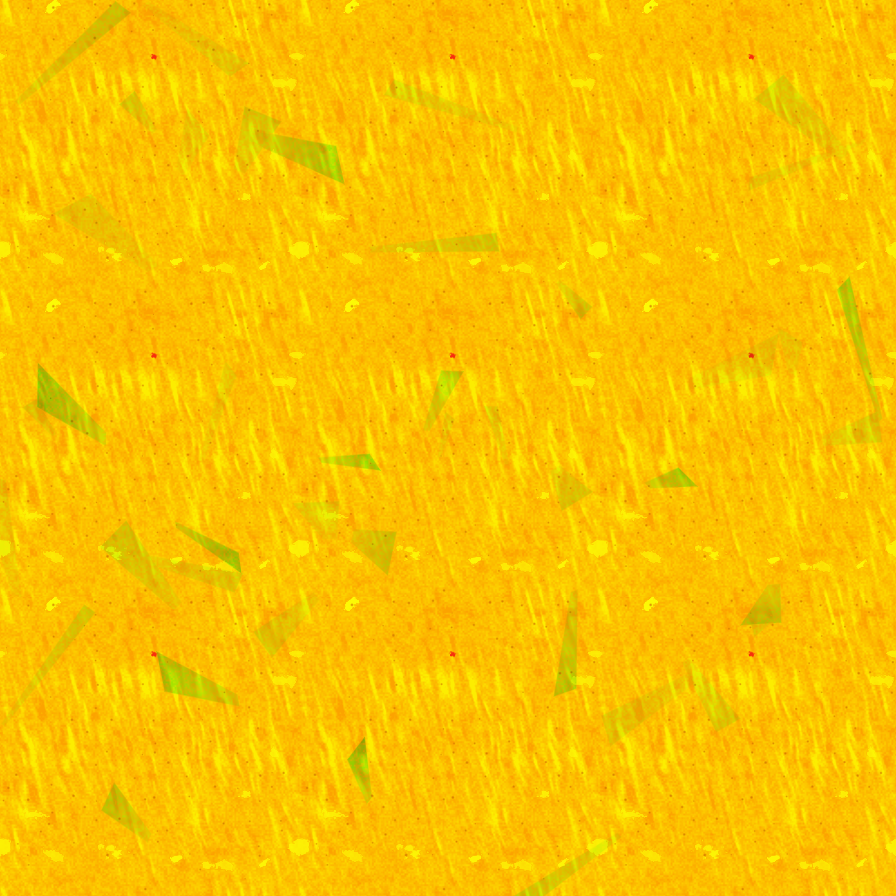
This texture is drawn by a WebGL 2 fragment shader. Its source:

```glsl
#version 300 es
precision highp float;
// Golden fibrous surface tiled three by three, with green translucent shards scattered over it.

uniform vec2 u_resolution;
out vec4 fragColor;

const float REPEATS = 3.0;
const int SHARDS = 42;
const int FLAKES = 14;
const vec3 ORANGE = vec3(0.99, 0.64, 0.0);
const vec3 YELLOW = vec3(0.99, 0.93, 0.0);
const vec3 LEMON = vec3(0.99, 0.98, 0.02);
const vec3 RUST = vec3(0.80, 0.42, 0.0);
const vec3 RED = vec3(0.97, 0.18, 0.05);
const vec3 GREEN_TINT = vec3(0.60, 0.95, 1.0);

vec2 hash2(vec2 p) {
  vec3 q = fract(p.xyx * vec3(0.1031, 0.1030, 0.0973));
  q += dot(q, q.yzx + 33.33);
  return fract((q.xx + q.yz) * q.zy);
}

// Lattice value that wraps at the tile border, even when rows are sheared
float lattice(vec2 cell, vec2 cells, float shear, float seed) {
  cell -= floor(cell.y / cells.y) * vec2(shear, cells.y);
  cell.x = mod(cell.x, cells.x);
  return hash2(cell + seed * 17.0).x;
}

float tileNoise(vec2 p, vec2 cells, float shear, float seed) {
  vec2 q = p * cells + vec2(shear * p.y, 0.0);
  vec2 c = floor(q);
  vec2 f = fract(q);
  f = f * f * (3.0 - 2.0 * f);
  float low = mix(lattice(c, cells, shear, seed),
                  lattice(c + vec2(1, 0), cells, shear, seed), f.x);
  float high = mix(lattice(c + vec2(0, 1), cells, shear, seed),
                   lattice(c + vec2(1, 1), cells, shear, seed), f.x);
  return mix(low, high, f.y);
}

float cover(float dist, float soft) {
  return 1.0 - smoothstep(-soft, soft, dist);
}

vec2 wrapDelta(vec2 a, vec2 b) {
  return fract(a - b + 0.5) - 0.5;
}

// Ragged bright flakes, most of them gathered in one band
float flakes(vec2 p, float ragged, float soft) {
  float mask = 0.0;
  for (int i = 0; i < FLAKES; i++) {
    vec2 h = hash2(vec2(float(i), 5.0));
    vec2 g = hash2(vec2(float(i), 9.0));
    vec2 center = i < 8 ? vec2((float(i) + h.x) / 8.0, 0.10 + 0.07 * h.y) : h;
    vec2 d = wrapDelta(p, center);
    d.y -= (g.y - 0.5) * d.x;
    float size = mix(0.014, 0.028, g.x);
    float dist = length(d * vec2(0.8, 1.4)) - size + 0.06 * (ragged - 0.45);
    mask = max(mask, cover(dist, soft) * mix(0.55, 1.0, g.y));
  }
  return mask;
}

// Sparse pinprick specks, one chance per cell
float specks(vec2 p, float cells, float soft) {
  vec2 c = floor(p * cells);
  vec2 h = hash2(c + 71.0);
  vec2 center = 0.25 + 0.5 * hash2(c + 131.0);
  float dist = length(fract(p * cells) - center) / cells - mix(0.001, 0.004, h.y);
  return step(h.x, 0.15) * cover(dist, soft);
}

// Tapered, slant-ended sliver, often faint, fading along its length
float shard(vec2 uv, float id, float soft) {
  vec2 center = hash2(vec2(id, 29.0));
  vec2 shape = hash2(vec2(id, 41.0));
  vec2 look = hash2(vec2(id, 67.0));
  float angle = 6.2832 * look.x;
  vec2 axis = vec2(cos(angle), sin(angle));
  vec2 d = uv - center;
  vec2 q = vec2(dot(d, axis), dot(d, vec2(-axis.y, axis.x)));
  float halfLength = mix(0.022, 0.085, shape.x * shape.x);
  float halfWidth = mix(0.006, 0.025, shape.y);
  q.x += (look.y - 0.5) * 1.6 * q.y;
  float along = clamp(q.x / halfLength * 0.5 + 0.5, 0.0, 1.0);
  float width = halfWidth * mix(0.3, 1.0, along);
  float dist = max(abs(q.x) - halfLength, abs(q.y) - width);
  return cover(dist, soft) * mix(0.2, 1.0, look.y * look.y) * mix(0.4, 1.0, along);
}

void main() {
  vec2 uv = gl_FragCoord.xy / u_resolution;
  float pixel = 1.0 / min(u_resolution.x, u_resolution.y);
  vec2 p = fract(uv * REPEATS);
  float soft = pixel * REPEATS;

  // Slanted fibres: sparse bright strands plus fine side-lit relief
  float patches = tileNoise(p, vec2(6.0), 0.0, 1.0);
  vec2 bent = p + vec2(0.02 * (tileNoise(p, vec2(9.0), 0.0, 2.0) - 0.5), 0.0);
  vec2 lit = bent + vec2(0.010, 0.0);
  float strand = tileNoise(bent, vec2(60.0, 11.0), 16.0, 3.0);
  float relief = strand - tileNoise(lit, vec2(60.0, 11.0), 16.0, 3.0);
  float hair = tileNoise(bent, vec2(95.0, 16.0), 25.0, 4.0);
  float bright = smoothstep(0.55, 0.95, 0.65 * strand + 0.35 * hair);
  float freckle = smoothstep(0.70, 0.92, tileNoise(bent, vec2(34.0, 20.0), 9.0, 7.0));
  float band = 0.5 - 0.5 * cos(6.2832 * (p.y - 0.04));
  float fibrous = smoothstep(0.15, 0.8, 0.3 * band + 0.75 * patches);

  // Grain everywhere, strongest between the fibres
  float grain = tileNoise(p, vec2(165.0), 0.0, 5.0);
  float mottle = tileNoise(p, vec2(48.0), 0.0, 6.0);
  float tone = 0.41 + 0.42 * (grain - 0.5) + 0.22 * (mottle - 0.5);
  tone += mix(0.25, 1.0, fibrous) * (0.55 * bright + 0.40 * relief + 0.25 * (hair - 0.5));
  tone += 0.18 * (patches - 0.5) - 0.28 * freckle;
  vec3 color = mix(ORANGE, YELLOW, clamp(tone, 0.0, 1.0));

  // Flakes and specks repeat with the tile
  color = mix(color, LEMON, flakes(p, 0.7 * mottle + 0.3 * grain, soft));
  color = mix(color, RUST, 0.7 * specks(p, 26.0, soft));
  float redDot = length(wrapDelta(p, vec2(0.516, 0.81))) - 0.009;
  color = mix(color, RED, cover(redDot + 0.006 * (grain - 0.5), soft));

  // Shards ignore the tiling and break up the repeats
  float tint = 0.0;
  for (int i = 0; i < SHARDS; i++) tint = max(tint, shard(uv, float(i), pixel));
  color *= mix(vec3(1.0), GREEN_TINT, tint * mix(0.5, 1.2, grain));
  fragColor = vec4(color, 1.0);
}
```
